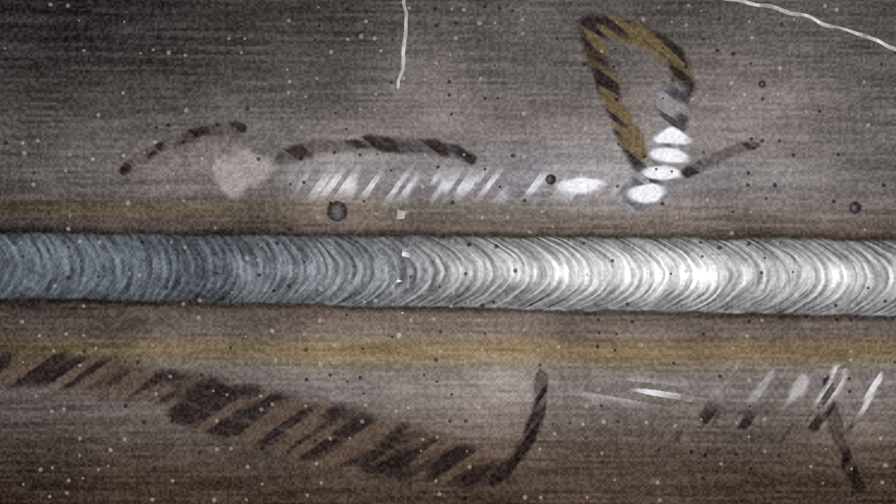
Reproduce this texture procedurally as a WebGL 2 fragment shader.

```glsl
#version 300 es
precision highp float;
uniform vec2 u_resolution;
out vec4 fragColor;

#define GRAIN 0.13
#define BRUSH 0.10
#define RIPPLES 140.0
#define RIPPLE_DEPTH 0.62
#define BEAD_GLOW 0.36
#define SPECK_CELLS 34.0

const vec3 SOOT = vec3(.13, .10, .10), RUST = vec3(.32, .26, .22);
const vec3 STEEL = vec3(.49, .46, .45), STRAW = vec3(.52, .44, .29);
const vec3 BLUE = vec3(.59, .59, .63), SILVER = vec3(.94, .94, .96);

vec2 p, q; // position, and position with ragged edges
vec3 col;

void ink(vec3 tint, float a) { col = mix(col, tint, a); }

float hash(vec2 v) { return fract(sin(dot(v, vec2(127.1, 311.7))) * 43758.5); }

float noise(vec2 v) {
  vec2 i = floor(v), f = fract(v);
  f *= f * (3. - 2. * f);
  return mix(mix(hash(i), hash(i + vec2(1, 0)), f.x),
    mix(hash(i + vec2(0, 1)), hash(i + 1.), f.x), f.y);
}

float fbm(vec2 v) {
  float sum = 0., amp = .5;
  for (int i = 0; i < 4; i++) { sum += amp * noise(v); v = v * 2.03 + 7.1; amp *= .5; }
  return sum;
}

float bell(float x, float mid, float w) { x = (x - mid) / w; return exp(-x * x); }

float blob(float x, float y, float w, float h) { return bell(q.x, x, w) * bell(q.y, y, h); }

// Soft stroke along a quadratic curve
float stroke(vec4 ab, vec2 c, float w) {
  float d = 9.;
  vec2 last = ab.xy;
  for (float t = .125; t < 1.1; t += .125) {
    vec2 next = mix(mix(ab.xy, ab.zw, t), mix(ab.zw, c, t), t);
    vec2 e = next - last, g = q - last;
    d = min(d, length(g - e * clamp(dot(g, e) / dot(e, e), 0., 1.)));
    last = next;
  }
  return 1. - smoothstep(w * .45, w + .7 / u_resolution.y, d);
}

// Irregular parallel scratches at an angle
float hatch(float angle, float freq) {
  vec2 u = vec2(cos(angle), sin(angle));
  return smoothstep(.38, .68, noise(freq * vec2(.13 * dot(p, u), dot(p, vec2(-u.y, u.x)))));
}

// Heat-tinted steel plate
void plate() {
  float y = p.y + .022 * (fbm(p * vec2(3, 8)) - .5);
  col = mix(RUST * 1.2, STEEL, smoothstep(0., .27, y));
  ink(STEEL * .72, smoothstep(.66, 1., y));
  ink(BLUE, .65 * blob(1.05, .64, .55, .065));
  ink(STRAW, .75 * bell(y, .305, .028) + .5 * blob(.2, .585, .6, .02));
  ink(RUST, .95 * bell(y, .46, .115));
  float light = .56 + .55 * blob(1.17, .6, .95, .62) + .12 * bell(y, .25, .12);
  light *= 1. - .3 * smoothstep(.7, 1., y) * (1. - smoothstep(0., .8, p.x));
  col *= light * (.74 + .58 * fbm(p * 6.));
  col += BRUSH * (noise(vec2(p.x * 9. + y * 4., p.y * 170.)) - .5);
}

// Scraped, polished and scorched marks
void marks() {
  float fall = hatch(-.65, 95.), rise = hatch(.95, 95.);
  float loop = max(stroke(vec4(1.17, .95, 1.2, .8), vec2(1.29, .65), .029),
    stroke(vec4(1.17, .95, 1.42, .93), vec2(1.33, .74), .03));
  ink(mix(SOOT, STRAW * .8, fall), loop * .8);
  ink(BLUE * (.5 + .5 * fall), .75 * stroke(vec4(1.34, .81, 1.34, .7), vec2(1.26, .61), .037));
  for (float i = 0.; i < 4.; i++)
    ink(SILVER, smoothstep(.3, .65, blob(1.335 - .006 * i * i, .728 - .037 * i, .044, .017)));
  float strip = smoothstep(.54, .66, p.x) * (1. - smoothstep(1.12, 1.3, p.x));
  ink(SILVER, strip * bell(q.y, .632, .024) * rise * .75);
  ink(SILVER, smoothstep(.35, .7, blob(1.155, .633, .055, .018)));
  ink(STEEL * 1.4, .8 * smoothstep(.3, .6, blob(.475, .66, .07, .05) * (.5 + fbm(p * 22.))));
  float arcs = max(stroke(vec4(.25, .66, .34, .74), vec2(.48, .745), .014),
    stroke(vec4(.56, .685, .74, .745), vec2(.93, .69), .018));
  arcs = max(arcs, stroke(vec4(1.36, .66, 1.43, .7), vec2(1.5, .71), .014));
  ink(SOOT * 1.2, arcs * (.35 + .5 * fall));
  ink(STEEL * 1.15, .5 * rise * (blob(1.52, .65, .13, .05) + blob(.36, .69, .15, .045)));
  float wire = max(stroke(vec4(.806, 1.01, .8, .92), vec2(.79, .83), .004),
    stroke(vec4(1.44, 1.01, 1.6, .97), vec2(1.79, .9), .004));
  ink(SILVER, wire * (.35 + .5 * noise(p * 70.)));
  // Lower trail, hooks and dabs
  float trail = max(stroke(vec4(0, .27, .45, .25), vec2(.98, .06), .046),
    stroke(vec4(.36, .18, .62, .1), vec2(.96, .05), .03));
  ink(mix(RUST * 1.1, SOOT, hatch(.6, 68.)), trail * .78);
  float hooks = max(stroke(vec4(.98, .05, 1.06, .1), vec2(1.077, .25), .018),
    stroke(vec4(1.64, .24, 1.66, .14), vec2(1.7, .03), .015));
  ink(SOOT, hooks * (.4 + .5 * rise));
  ink(SILVER, .85 * hatch(-.15, 85.) * blob(1.27, .22, .1, .02));
  for (float i = 0.; i < 6.; i++) {
    vec2 a = vec2(1.335 + .071 * i, .13 + .05 * hash(vec2(i, 3)));
    vec3 tint = mix(SOOT, mix(STEEL, SILVER, i / 5.), smoothstep(a.y, a.y + .06, p.y));
    ink(tint, .8 * rise * stroke(vec4(a, a + vec2(.02, .05)), a + vec2(.045, .1), .02));
  }
}

// Weld bead with overlapping curved ripples
void bead() {
  float h = .063 + .006 * p.x, v = (p.y - .473 + .0135 * p.x) / h;
  float rim = abs(v) + .13 * (fbm(vec2(p.x * 24., sign(v) * 5.)) - .5);
  float soft = .04 + 1. / (h * u_resolution.y), right = smoothstep(.2, 1.1, p.x);
  col *= 1. - .4 * bell(rim, 1.05, .13);
  float s = RIPPLES * (p.x + mix(.03, .075, right) * v * v + .018 * fbm(p * 15.));
  float ripple = .55 * noise(vec2(s, v * 1.8)) + .25 * noise(vec2(s * 1.8, v * 4.)) + .1 * sin(s * 2.3) - .4;
  float level = mix(.42, .6, right) - .08 * bell(p.x, .4, .06);
  level += BEAD_GLOW * bell(p.x, 1.28, .3) * bell(v, .05, .65) + .12 * bell(p.x, 1.72, .12) * bell(v, .1, .5);
  level += RIPPLE_DEPTH * mix(.55, 1., right) * ripple + .22 * (fbm(p * 20.) - .5);
  vec3 metal = level * (1. - .28 * v * v) * mix(vec3(.92, .98, 1.06), vec3(1), right);
  ink(metal, 1. - smoothstep(1. - soft, 1. + soft, rim));
  ink(SILVER * .85, .6 * right * bell(rim, 1., .05) * step(v, 0.) * noise(p * 60.));
}

// Round spatter drop with a highlight
void drop(float x, float y, float r) {
  float w = .1 * r + .7 / u_resolution.y, d = length(p - vec2(x, y)) - r;
  ink(mix(SOOT, BLUE, .6 * blob(x, y, r * .6, r * .6)), .85 - .85 * smoothstep(-w, w, d));
}

void specks() {
  vec2 cell = floor(p * SPECK_CELLS), f = fract(p * SPECK_CELLS);
  float pick = hash(cell + 5.), r = .06 + .1 * hash(cell + 2.), dark = step(pick, .12);
  float d = length(f - .25 - .5 * vec2(hash(cell), hash(cell + 8.)));
  ink(mix(STEEL * 1.45, SOOT, dark), .6 * (dark + step(.86, pick)) * (1. - smoothstep(r * .5, r + .06, d)));
  ink(SILVER, smoothstep(.76, .9, noise(p * 95.)) * blob(.795, .47, .014, .15));
}

void main() {
  p = gl_FragCoord.xy / u_resolution * vec2(1.7778, 1);
  q = p + .014 * (vec2(noise(p * 30.), noise(p * 30. + 9.)) - .5);
  plate();
  marks();
  bead();
  specks();
  drop(.669, .581, .02);
  drop(1.093, .644, .01);
  drop(1.697, .588, .012);
  drop(1.512, .833, .007);
  col += GRAIN * (noise(p * 210.) - .5);
  fragColor = vec4(clamp(col, 0., 1.), 1);
}
```
